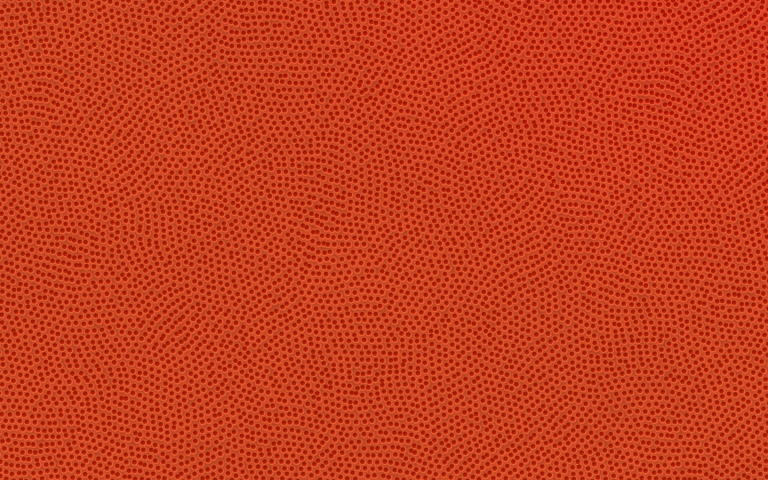
Give the GLSL for this texture, as a WebGL 1 fragment shader.

```glsl
precision highp float;
uniform vec2 u_resolution;

#define ROWS_SCALE 64.0
#define JITTER 0.32
#define SHEAR 0.15
#define TILT 0.26
#define PIT_RADIUS 0.292
#define RIM_WIDTH 0.12
#define GROUND vec3(0.765, 0.272, 0.135)
#define RIM_LIGHT vec3(0.92, 0.375, 0.21)
#define PIT_SHADE vec3(0.60, 0.09, 0.01)
#define PIT_LIT vec3(0.73, 0.13, 0.03)
#define LIGHT_DIR vec2(-0.45, 0.89)

const float ROW_HEIGHT = 0.866;

vec2 hash2(vec2 p) {
  vec3 q = fract(p.xyx * vec3(0.1031, 0.1030, 0.0973));
  q += dot(q, q.yzx + 33.33);
  return fract((q.xx + q.yz) * q.zy);
}

float noise(vec2 p) {
  vec2 cell = floor(p), f = fract(p);
  f = f * f * (3.0 - 2.0 * f);
  float low = mix(hash2(cell).x, hash2(cell + vec2(1.0, 0.0)).x, f.x);
  float high = mix(hash2(cell + vec2(0.0, 1.0)).x, hash2(cell + vec2(1.0)).x, f.x);
  return mix(low, high, f.y) - 0.5;
}

// Crossing shear waves turn the rows while keeping the pits evenly dense
vec2 bend(vec2 p) {
  vec2 shift = vec2(0.0);
  float frequency = 0.16;
  float angle = 0.4;
  for (int i = 0; i < 7; i++) {
    vec2 along = vec2(cos(angle), sin(angle));
    float phase = dot(p, along) * frequency + angle * 3.7;
    shift += vec2(-along.y, along.x) * sin(phase) * SHEAR / frequency;
    frequency *= 1.25;
    angle += 2.4;
  }
  return shift;
}

// Offset from the nearest pit centre; centres are bent, so pits stay round
vec2 nearestPit(vec2 p) {
  vec2 lattice = p;
  for (int k = 0; k < 4; k++) lattice = p + bend(lattice);
  float row = floor(lattice.y / ROW_HEIGHT);
  vec2 nearest = vec2(9.0);
  for (int j = -1; j <= 1; j++) {
    float y = row + float(j);
    float stagger = 0.5 * mod(y, 2.0);
    float column = floor(lattice.x - stagger);
    for (int i = -1; i <= 1; i++) {
      vec2 id = vec2(column + float(i), y);
      vec2 centre = vec2(id.x + stagger + 0.5, (y + 0.5) * ROW_HEIGHT);
      centre += (hash2(id + 217.0) - 0.5) * JITTER - bend(centre);
      vec2 offset = p - centre;
      if (dot(offset, offset) < dot(nearest, nearest)) nearest = offset;
    }
  }
  return nearest;
}

void main() {
  vec2 uv = gl_FragCoord.xy / u_resolution;
  vec2 p = gl_FragCoord.xy / u_resolution.y * ROWS_SCALE;
  float pixel = ROWS_SCALE / u_resolution.y;

  // Tilt the lattice, then turn the offset back for lighting
  mat2 tilt = mat2(cos(TILT), sin(TILT), -sin(TILT), cos(TILT));
  vec2 offset = nearestPit(tilt * p + 60.0) * tilt;
  float dist = length(offset);
  float facing = dot(offset / max(dist, 0.001), LIGHT_DIR);

  // Raised leather with a soft tonal grain, duller in the wide gaps
  vec3 colour = GROUND * (1.0 + 0.10 * noise(p * 1.3));
  colour *= 1.0 - 0.10 * smoothstep(0.5, 0.75, dist);

  // Bright lip, strongest on the side away from the light
  float lip = (dist - PIT_RADIUS - 0.11) / RIM_WIDTH;
  colour = mix(colour, RIM_LIGHT, exp(-lip * lip) * (0.53 - 0.4 * facing));

  // Sunken pit, shaded under its upper edge
  float edge = 0.75 * pixel;
  float pit = 1.0 - smoothstep(PIT_RADIUS - edge, PIT_RADIUS + edge, dist);
  float shade = smoothstep(-0.22, 0.16, dot(offset, LIGHT_DIR));
  colour = mix(colour, mix(PIT_LIT, PIT_SHADE, shade), pit);

  // Redder glow towards the upper right, faint broad tone elsewhere
  float glow = smoothstep(0.8, 0.0, length((uv - 1.0) * vec2(0.9, 1.0)));
  colour += glow * vec3(0.03, -0.03, 0.0);
  colour *= 1.0 + 0.02 * noise(p / 14.0 + 70.0);

  gl_FragColor = vec4(clamp(colour, 0.0, 1.0), 1.0);
}
```
